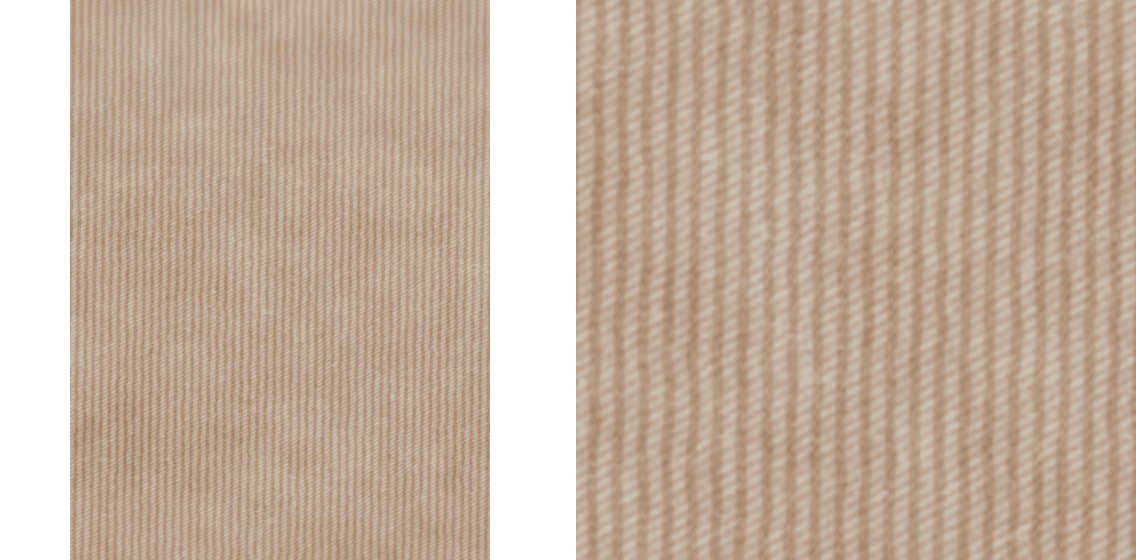
Left, the full canvas; right, a detail of the centre.
Write a Shadertoy shader that draws this texture.

```glsl
// Draws a beige ribbed twill cloth with slanted yarns, centred between white margins.

const vec3 WHITE = vec3(1.0);
const vec3 GROOVE_BROWN = vec3(0.61, 0.475, 0.36);
const vec3 YARN_TAN = vec3(0.72, 0.62, 0.53);
const vec3 YARN_CREAM = vec3(0.80, 0.755, 0.69);

const float TAU = 6.2831853;
const float MARGIN = 0.125;         // white strip on each side
const float RIBS = 68.0;            // ribs per canvas width
const float YARNS = 140.0;          // slanted yarns per canvas height
const float RIB_LEAN = 0.014;       // sideways drift of ribs with height

float hash(vec2 p) {
    vec3 q = fract(vec3(p.xyx) * 0.1031);
    q += dot(q, q.yzx + 33.33);
    return fract((q.x + q.y) * q.z);
}

float valueNoise(vec2 p) {
    vec2 cell = floor(p);
    vec2 f = fract(p);
    f = f * f * (3.0 - 2.0 * f);
    float low = mix(hash(cell), hash(cell + vec2(1.0, 0.0)), f.x);
    float high = mix(hash(cell + vec2(0.0, 1.0)), hash(cell + vec2(1.0)), f.x);
    return mix(low, high, f.y);
}

float fbm(vec2 p) {
    float sum = 0.0;
    float gain = 0.5;
    for (int i = 0; i < 4; i++) {
        sum += gain * valueNoise(p);
        p = p * 2.03 + 17.0;
        gain *= 0.5;
    }
    return sum / 0.9375;
}

// Sharpness of the weave: soft far away at the top, slightly soft at the bottom.
float focus(float y) {
    return (1.0 - 0.55 * smoothstep(0.55, 1.0, y)) * mix(0.8, 1.0, smoothstep(0.0, 0.2, y));
}

// Brightness of the weave, 0 in the grooves to 1 on the yarn crests.
float weave(vec2 uv, float sharp) {
    float wobble = 0.16 * (valueNoise(uv * vec2(40.0, 55.0)) - 0.5);
    float across = (uv.x - RIB_LEAN * uv.y) * RIBS + wobble;
    float rib = floor(across);
    float u = fract(across) - 0.5;

    // Broad crest with a narrower groove
    float wave = 0.5 + 0.5 * cos(TAU * u);
    float crest = mix(wave, smoothstep(0.05, 0.75, wave), 0.6 * sharp);

    // Yarns climb to the right, each rib with its own offset
    float along = uv.y * YARNS - u * 1.1 + hash(vec2(rib, 3.0));
    float yarn = 0.5 + 0.5 * cos(TAU * along);
    float yarnTone = hash(vec2(rib, floor(along + 0.5))) - 0.5;

    float level = 0.53 + 0.36 * (crest - 0.5) * mix(0.65, 1.0, sharp);
    level += 0.20 * sharp * (yarn - 0.5) * mix(0.5, 1.0, crest);
    return level + 0.12 * sharp * yarnTone * yarn;
}

// Broad folds, patches of wear and a gentle fall of light.
float clothShade(vec2 uv) {
    float folds = fbm(vec2(uv.x * 2.5 - uv.y * 2.0, uv.y * 5.0) + 4.0) - 0.5;
    float patches = fbm(uv * vec2(26.0, 22.0)) - 0.5;
    float light = 0.07 * (uv.y - 0.5) + 0.06 * (uv.x - 0.5);
    return 0.22 * folds + 0.24 * patches + light;
}

// Fine brushed fibres and occasional pale flecks.
float fuzz(vec2 uv, float sharp) {
    float fibres = valueNoise(uv * vec2(300.0, 230.0)) - 0.5;
    float flecks = smoothstep(0.83, 1.0, valueNoise(uv * vec2(110.0, 150.0) + 9.0));
    return sharp * (0.20 * fibres + 0.16 * flecks);
}

vec3 clothColour(float level) {
    vec3 shade = mix(GROOVE_BROWN, YARN_TAN, smoothstep(0.0, 0.55, level));
    return mix(shade, YARN_CREAM, smoothstep(0.4, 1.0, level));
}

void mainImage(out vec4 fragColor, in vec2 fragCoord) {
    vec2 uv = fragCoord / iResolution.xy;
    float pixel = 1.0 / iResolution.x;
    float sharp = focus(uv.y);

    float level = weave(uv, sharp) + clothShade(uv) + fuzz(uv, sharp);
    vec3 cloth = clothColour(clamp(level, 0.0, 1.0));

    // White side margins with a smooth edge
    float edge = 0.5 - MARGIN - abs(uv.x - 0.5);
    float inside = smoothstep(-0.5 * pixel, 0.5 * pixel, edge);
    fragColor = vec4(mix(WHITE, cloth, inside), 1.0);
}
```
